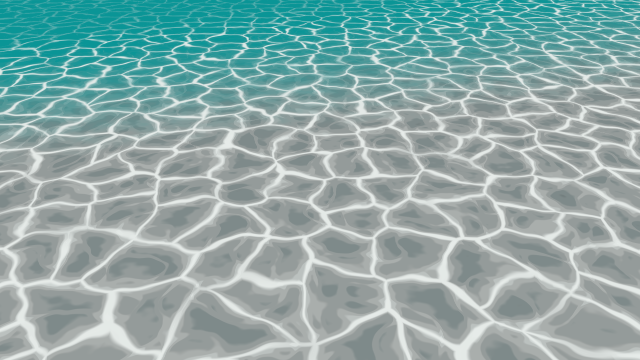
A Shadertoy shader for this texture:

```glsl
// Sunlit caustic web on a pale sea floor, fading into teal water far away.

const float HORIZON = 1.3;      // height of the vanishing line, in canvas heights
const float FLOOR_TILT = 1.55;  // depth stretch of the floor plane
const float CELL_DENSITY = 5.6; // caustic cells per floor unit

vec2 hash2(vec2 p) {
    vec3 q = fract(vec3(p.xyx) * vec3(0.1031, 0.1030, 0.0973));
    q += dot(q, q.yzx + 33.33);
    return fract((q.xx + q.yz) * q.zy);
}

float gradientDot(vec2 cell, vec2 corner, vec2 f) {
    float angle = 6.2832 * hash2(cell + corner).x;
    return dot(vec2(cos(angle), sin(angle)), f - corner);
}

float gradientNoise(vec2 p) {
    vec2 i = floor(p), f = fract(p);
    vec2 u = f * f * f * (f * (f * 6.0 - 15.0) + 10.0);
    float low = mix(gradientDot(i, vec2(0, 0), f), gradientDot(i, vec2(1, 0), f), u.x);
    float high = mix(gradientDot(i, vec2(0, 1), f), gradientDot(i, vec2(1, 1), f), u.x);
    return mix(low, high, u.y);
}

float fbm(vec2 p) {
    float sum = 0.0, amp = 0.6;
    for (int k = 0; k < 3; k++) {
        sum += amp * gradientNoise(p);
        p = mat2(1.6, 1.2, -1.2, 1.6) * p + 7.3;
        amp *= 0.5;
    }
    return sum;
}

vec2 sitePosition(vec2 cell) {
    return 0.1 + 0.8 * hash2(cell + 40.0);
}

// Distance to the nearest wall between Voronoi cells
float cellWall(vec2 p) {
    vec2 i = floor(p), f = fract(p);
    vec2 nearest = vec2(0.0), nearestCell = vec2(0.0);
    float best = 9.0;
    for (int y = -1; y <= 1; y++)
    for (int x = -1; x <= 1; x++) {
        vec2 g = vec2(x, y);
        vec2 r = g + sitePosition(i + g) - f;
        if (dot(r, r) < best) {
            best = dot(r, r);
            nearest = r;
            nearestCell = g;
        }
    }
    float wall = 9.0;
    for (int y = -2; y <= 2; y++)
    for (int x = -2; x <= 2; x++) {
        vec2 g = nearestCell + vec2(x, y);
        vec2 r = g + sitePosition(i + g) - f;
        vec2 gap = r - nearest;
        if (dot(gap, gap) > 0.0001)
            wall = min(wall, dot(0.5 * (nearest + r), normalize(gap)));
    }
    return wall;
}

// Rounds a tone to flat bands with soft steps
float softBands(float tone, float size) {
    float t = tone / size;
    return size * (floor(t) + smoothstep(0.3, 0.7, fract(t)));
}

vec3 seaFloor(vec2 uv, float aspect, float pixel) {
    // Project the canvas onto the floor plane
    float depth = 1.0 / (HORIZON - uv.y);
    vec2 p = vec2(uv.x - 0.5 * aspect, FLOOR_TILT) * depth * CELL_DENSITY;
    vec2 bend = vec2(gradientNoise(p * 0.9 + 3.1), gradientNoise(p * 0.9 + 17.7));
    vec2 ripple = vec2(gradientNoise(p * 2.7 + 9.4), gradientNoise(p * 2.7 + 28.2));
    vec2 q = p + 0.38 * bend + 0.09 * ripple;

    // Bright filaments, with varying width and strength
    float wall = cellWall(q);
    float swell = gradientNoise(p * 1.3 + 51.0);
    float soft = 0.012 + 1.5 * pixel * CELL_DENSITY * depth;
    float width = 0.018 + 0.045 * smoothstep(-0.2, 0.6, swell);
    float filament = 1.0 - smoothstep(width - 0.5 * soft, width + soft, wall);
    filament *= smoothstep(-0.55, 0.1, gradientNoise(p * 0.8 + 83.0) + 0.2);

    // Thin secondary folds and mottled floor tone
    float fold = 1.0 - smoothstep(0.0, 0.13, abs(gradientNoise(q * 1.5 + 12.0)));
    float mottle = fbm(p * vec2(1.6, 2.2) + 5.0);
    float glow = exp(-7.0 * wall);
    float tone = 0.53 + 0.24 * glow + 0.07 * fold + 0.13 * mottle;
    tone = softBands(tone, 0.075);
    vec3 color = tone * mix(vec3(0.94, 1.03, 1.03), vec3(0.98, 1.01, 1.0),
                            smoothstep(0.5, 0.65, tone));

    // Water haze, strongest at the upper left and in the dark hollows
    float reach = uv.y + 0.19 * (0.5 - uv.x / aspect) + 0.07 * mottle;
    float haze = smoothstep(0.62, 1.04, reach);
    float hollow = 1.0 - smoothstep(0.5, 0.78, tone);
    float veil = clamp(haze * (0.75 + 0.55 * hollow), 0.0, 1.0);
    color = mix(color, vec3(0.04, 0.585, 0.59), veil);
    float fade = 1.0 - 0.85 * smoothstep(0.8, 1.0, haze);
    return mix(color, vec3(0.91, 0.93, 0.92), 0.92 * filament * fade);
}

void mainImage(out vec4 fragColor, in vec2 fragCoord) {
    float pixel = 1.0 / iResolution.y;
    float aspect = iResolution.x * pixel;
    vec3 color = vec3(0.0);
    // Vertical samples smooth the foreshortened distance
    for (int s = -1; s <= 1; s++) {
        vec2 uv = (fragCoord + vec2(0.0, float(s) / 3.0)) * pixel;
        color += seaFloor(uv, aspect, pixel) / 3.0;
    }
    fragColor = vec4(color, 1.0);
}
```
